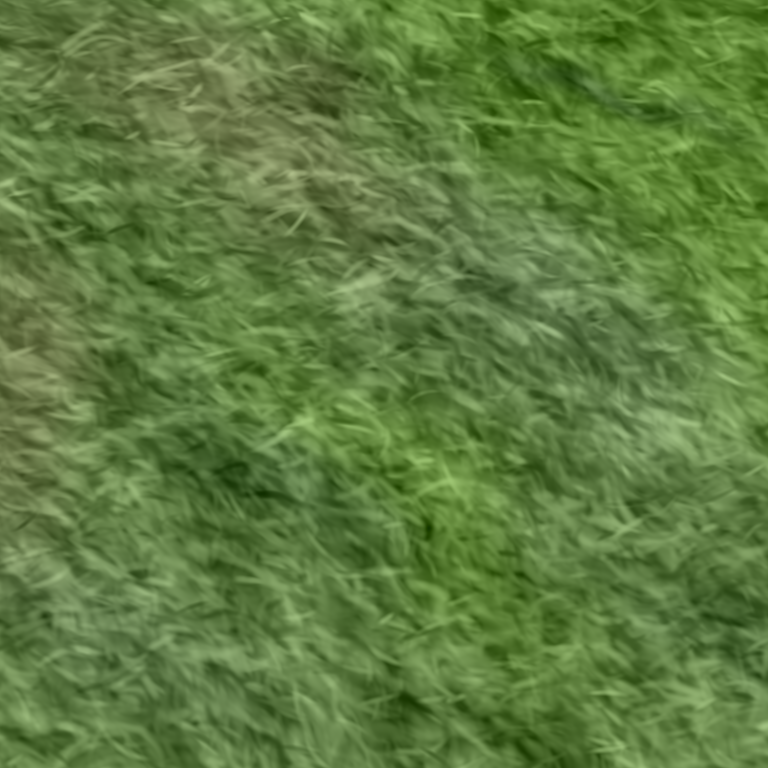
Reproduce this texture procedurally as a Shadertoy shader.

```glsl
// Soft, wind-combed lawn: layers of curved blades scattered on jittered cells,
// lying mostly down to the right, over a fibrous ground. Broad patches of lush,
// greyish, dry and shaded turf set the base colour; blades only shift its tone.
#define BLADE_LAYERS 8
#define COARSE_CELLS 15.0
#define FINE_CELLS 29.0
#define BLADE_WIDTH 0.19
#define BLADE_OPACITY 0.85
#define MAIN_LEAN -0.72
#define LEAN_SPREAD 1.5
#define TONE_CONTRAST 0.165
#define FIBRE_CONTRAST 0.40
#define CLUMP_CONTRAST 0.80

const vec3 MEADOW = vec3(0.345, 0.465, 0.235);
const vec3 LUSH   = vec3(0.360, 0.515, 0.195);
const vec3 GREYED = vec3(0.395, 0.500, 0.320);
const vec3 DRY    = vec3(0.440, 0.470, 0.300);
const vec3 SHADE  = vec3(0.215, 0.335, 0.165);

vec4 hash4(vec3 p) {
    vec4 q = fract(p.xyzx * vec4(0.1031, 0.1030, 0.0973, 0.1099));
    q += dot(q, q.wzxy + 33.33);
    return fract((q.xxyz + q.yzzw) * q.zywx);
}

mat2 rotation(float a) {
    float c = cos(a), s = sin(a);
    return mat2(c, -s, s, c);
}

float valueNoise(vec2 p) {
    vec2 i = floor(p), f = fract(p);
    f = f * f * (3.0 - 2.0 * f);
    float a = hash4(vec3(i, 7.0)).x;
    float b = hash4(vec3(i + vec2(1, 0), 7.0)).x;
    float c = hash4(vec3(i + vec2(0, 1), 7.0)).x;
    float d = hash4(vec3(i + vec2(1, 1), 7.0)).x;
    return mix(mix(a, b, f.x), mix(c, d, f.x), f.y);
}

// Layered sines, roughly -1 to 1
float waves(vec2 p) {
    float sum = 0.0, gain = 0.5;
    for (int i = 0; i < 4; i++) {
        sum += gain * sin(p.x + 1.7 * sin(p.y + float(i)));
        p = rotation(1.1) * p * 1.8 + 2.3;
        gain *= 0.6;
    }
    return sum;
}

// Soft elliptical patch
float patchMask(vec2 p, vec2 centre, vec2 size, float angle) {
    vec2 q = rotation(angle) * (p - centre) / size;
    return exp(-dot(q, q));
}

vec3 turfColour(vec2 uv) {
    vec2 p = uv + 0.05 * vec2(waves(uv * 9.0), waves(uv * 9.0 + 5.0));
    float lush = smoothstep(1.25, 1.65, p.x * 0.9 + p.y * 1.1);
    vec2 streak = rotation(-0.85) * (p - vec2(0.56, 0.31)) / vec2(0.32, 0.10);
    lush = max(lush, 0.85 * exp(-dot(streak, streak)));
    float grey = patchMask(p, vec2(0.70, 0.63), vec2(0.34, 0.15), -0.5);
    grey = max(grey, 0.8 * patchMask(p, vec2(0.12, 0.2), vec2(0.28, 0.12), -0.6));
    float dry = patchMask(p, vec2(0.28, 0.86), vec2(0.28, 0.12), -0.5);
    dry = max(dry, patchMask(p, vec2(0.0, 0.50), vec2(0.12, 0.22), 0.0));
    float shade = patchMask(p, vec2(0.36, 0.37), vec2(0.19, 0.06), -0.8);
    shade = max(shade, patchMask(p, vec2(0.80, 0.89), vec2(0.13, 0.03), -0.3));
    shade = max(shade, 0.7 * patchMask(p, vec2(0.92, 0.19), vec2(0.17, 0.06), -0.5));
    vec3 colour = mix(MEADOW, GREYED, grey);
    colour = mix(colour, DRY, 0.8 * dry);
    colour = mix(colour, LUSH, lush);
    return mix(colour, SHADE, 0.6 * shade);
}

// Lays one layer of blades over the tone below it
float layBlades(float tone, vec2 p, float layer, float lean, float lift) {
    vec2 cell = floor(p);
    for (int k = 0; k < 18; k++) {
        vec2 id = cell + vec2(k % 3, (k / 3) % 3) - 1.0;
        float seed = layer * 5.0 + float(k / 9) * 2.0;
        vec4 place = hash4(vec3(id, seed + 11.0));
        vec4 form = hash4(vec3(id, seed + 71.0));
        float spread = (place.z + form.w - 1.0) * LEAN_SPREAD;
        vec2 q = rotation(lean + spread) * (p - id - place.xy);
        float reach = mix(0.4, 0.95, form.x);
        q.y += (form.y - 0.5) * 0.6 * q.x * q.x;
        float along = clamp(abs(q.x) / reach, 0.0, 1.0);
        float width = BLADE_WIDTH * mix(0.75, 1.3, form.z) * (1.0 - 0.4 * along * along);
        float mask = smoothstep(width, 0.0, abs(q.y)) * smoothstep(1.0, 0.3, along);
        // Few blades stand out, most melt into the turf
        float presence = mix(0.3, 1.0, form.w * form.w) * BLADE_OPACITY;
        tone = mix(tone, mix(-1.1, 1.4, place.w) + lift, mask * presence);
    }
    return tone;
}

void mainImage(out vec4 fragColor, in vec2 fragCoord) {
    vec2 uv = fragCoord / iResolution.y;
    // Blades shrink slightly toward the far, upper edge
    vec2 ground = vec2(uv.x, uv.y + 0.16 * uv.y * uv.y);
    float lean = MAIN_LEAN + 0.55 * waves(uv * 6.0 + 1.0);

    // Fibrous ground and tufts, both stretched along the lean
    vec2 grain = rotation(MAIN_LEAN) * (ground + 0.012 * waves(uv * 15.0));
    float fibre = valueNoise(grain * vec2(24.0, 75.0)) + valueNoise(grain * vec2(45.0, 105.0) + 9.0) - 1.0;
    float clump = valueNoise(grain * vec2(9.0, 20.0) + 31.0) + valueNoise(grain * vec2(18.0, 36.0) + 57.0) - 1.0;
    float tone = fibre - 0.2;

    // Blades, from deep to top
    for (int i = 0; i < BLADE_LAYERS; i++) {
        float depth = float(i) / float(BLADE_LAYERS - 1);
        float size = mix(COARSE_CELLS, FINE_CELLS, fract(float(i) * 0.618 + 0.4));
        float turn = float(i) * 0.7;
        vec2 p = rotation(turn) * ground * size + 40.0;
        tone = layBlades(tone, p, float(i), lean - turn, 0.3 * (depth - 0.5));
    }
    tone += FIBRE_CONTRAST * fibre + CLUMP_CONTRAST * clump;

    vec3 colour = turfColour(uv) + TONE_CONTRAST * tone * vec3(0.98, 1.0, 0.92);
    fragColor = vec4(clamp(colour, 0.0, 1.0), 1.0);
}
```
